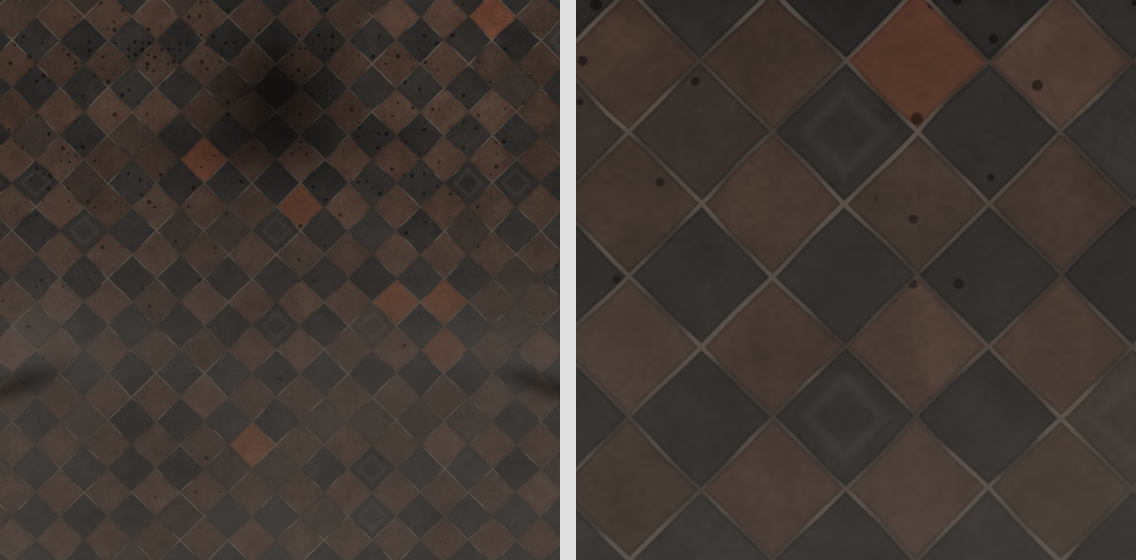
Left, the full canvas; right, a detail of the centre.
Write a Shadertoy shader that draws this texture.

```glsl
// Worn floor of small diagonal clay tiles, dark and red-brown, with thin grout and soft haze.

const vec2 PERIOD = vec2(0.0858, 0.0850);  // diagonal of one tile, in canvas units
const vec2 ANCHOR = vec2(0.579, 0.928);    // centre of one dark tile
const float GROUT_HALF = 0.016;            // in tile sides

const vec3 CHARCOAL = vec3(0.170, 0.162, 0.155);
const vec3 UMBER = vec3(0.240, 0.196, 0.168);
const vec3 CLAY = vec3(0.292, 0.220, 0.184);
const vec3 TERRACOTTA = vec3(0.400, 0.240, 0.175);
const vec3 GROUT = vec3(0.330, 0.300, 0.268);
const vec3 HAZE = vec3(0.345, 0.325, 0.310);

float hash(vec2 p) {
    return fract(sin(dot(p, vec2(127.1, 311.7))) * 43758.5453);
}

float noise(vec2 p) {
    vec2 i = floor(p), f = fract(p);
    f = f * f * (3.0 - 2.0 * f);
    return mix(mix(hash(i), hash(i + vec2(1, 0)), f.x),
               mix(hash(i + vec2(0, 1)), hash(i + vec2(1, 1)), f.x), f.y);
}

float fbm(vec2 p) {
    float sum = 0.0, amp = 0.5;
    for (int k = 0; k < 4; k++) {
        sum += amp * noise(p);
        p = p * 2.03 + 17.3;
        amp *= 0.5;
    }
    return sum;
}

// Soft elliptical spot, 1 at its centre
float blob(vec2 p, vec2 centre, vec2 radius) {
    vec2 d = (p - centre) / radius;
    return exp(-dot(d, d));
}

// Fired colour of one tile; columns of the diagonal grid alternate dark and red
vec3 tileColour(vec2 id) {
    float pick = hash(id + 3.7), shade = hash(id + 41.3);
    bool isDark = mod(id.x + id.y, 2.0) < 0.5;
    vec3 dark = mix(CHARCOAL, UMBER, 0.15 * shade + 0.65 * step(0.80, pick));
    vec3 red = mix(mix(UMBER, CLAY, 0.35 + 0.65 * shade), TERRACOTTA, 0.8 * step(0.955, pick));
    return (isDark ? dark : red) * (0.92 + 0.16 * hash(id + 9.1));
}

// Worn square ring inside a few tiles
float wornRing(vec2 cell, vec2 id) {
    float d = max(abs(cell.x), abs(cell.y));
    return step(0.94, hash(id + 77.0)) * smoothstep(0.10, 0.0, abs(d - 0.27));
}

// Scattered round pits; returns coverage
float pits(vec2 p, float density, float aa) {
    vec2 id = floor(p);
    vec2 centre = 0.3 + 0.4 * vec2(hash(id + 5.0), hash(id + 8.0));
    float radius = 0.08 + 0.20 * hash(id + 12.0);
    float d = length(fract(p) - centre) - radius;
    return step(hash(id + 21.0), density) * smoothstep(aa + 0.06, -aa, d);
}

// Broad shade and pale film lying over the floor
vec3 weather(vec3 col, vec2 uv) {
    float cloud = fbm(uv * 4.0 + 2.0);
    float lower = smoothstep(0.72, 0.30, uv.y + 0.25 * (cloud - 0.5));
    float film = 0.34 * lower * (0.6 + 0.8 * cloud);
    film += 0.20 * blob(uv, vec2(0.10, 0.38), vec2(0.16, 0.08));
    film += 0.22 * blob(uv, vec2(0.88, 0.36), vec2(0.18, 0.07));
    col = mix(col, HAZE, clamp(film, 0.0, 0.6));
    float shadow = 0.55 * blob(uv, vec2(0.49, 0.84), vec2(0.09, 0.10));
    shadow += 0.22 * blob(uv, vec2(0.46, 0.74), vec2(0.24, 0.06));
    float sag = 0.30 + 0.35 * min(uv.x, 1.0 - uv.x);
    float side = smoothstep(0.16, 0.02, min(uv.x, 1.0 - uv.x));
    shadow += 0.40 * side * exp(-pow((uv.y - sag) / 0.022, 2.0));
    return col * (1.0 - shadow) * (0.90 + 0.22 * cloud);
}

void mainImage(out vec4 fragColor, in vec2 fragCoord) {
    vec2 uv = fragCoord / iResolution.xy;
    float pixel = 1.0 / iResolution.y;

    // Diagonal tile grid with slightly uneven edges
    vec2 p = (uv - ANCHOR) / PERIOD;
    vec2 grid = vec2(p.x + p.y, p.x - p.y);
    grid += 0.035 * (vec2(noise(grid * 1.7), noise(grid * 1.7 + 31.0)) - 0.5);
    vec2 id = floor(grid + 0.5);
    vec2 cell = grid - id;
    float aa = 16.5 * pixel;

    // Tile face: mottling, fine grain and worn rings
    vec3 col = tileColour(id);
    col *= 0.86 + 0.30 * fbm(grid * 2.5 + id * 7.0);
    col *= 0.95 + 0.10 * noise(uv * 260.0);
    col = mix(col, HAZE, 0.22 * wornRing(cell, id));

    // Pits gather toward the upper left
    float pitted = 0.04 + 0.30 * blob(uv, vec2(0.12, 0.90), vec2(0.45, 0.28));
    pitted *= smoothstep(0.30, 0.65, fbm(uv * 9.0)) * smoothstep(0.35, 0.60, uv.y);
    col *= 1.0 - 0.50 * pits(uv * 85.0, pitted, 85.0 * pixel);

    // Grout with dark seams and a few pale chipped stretches
    float edge = 0.5 - max(abs(cell.x), abs(cell.y));
    float wear = noise(grid * 2.3 + 50.0);
    float width = GROUT_HALF * (0.7 + 0.9 * wear);
    col *= 1.0 - 0.20 * smoothstep(0.07, 0.01, edge);
    float line = smoothstep(width + aa, width - aa, edge);
    vec3 joint = GROUT * mix(0.72, 1.25, smoothstep(0.25, 0.90, wear));
    col = mix(col, joint, 0.8 * line);

    fragColor = vec4(weather(col, uv), 1.0);
}
```
